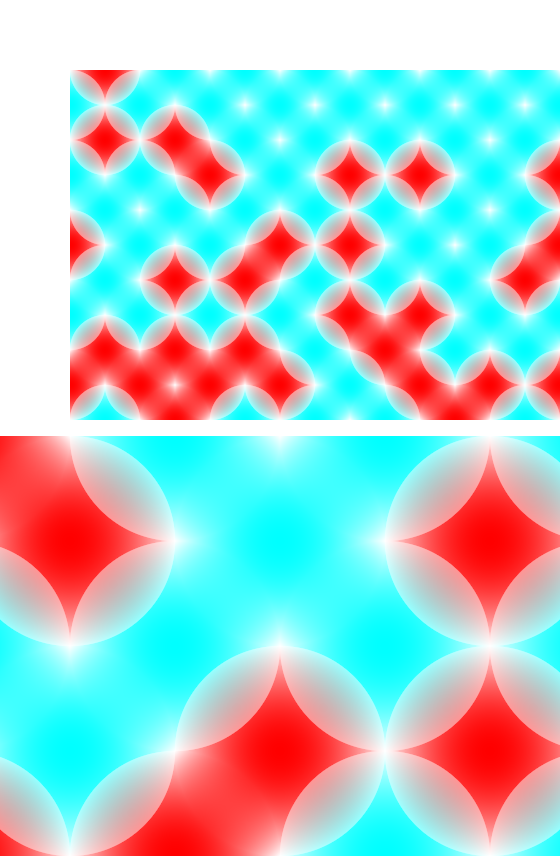
Top, the full canvas; bottom, a detail of the centre.
Write a WebGL 1 fragment shader that draws this pattern.

```glsl
precision highp float;
// Two-colour Truchet field: every second lattice point is a red or cyan disc
// that fades to white at its rim. Discs of one colour merge into blobs, while
// discs of different colours cross in pale lenses. A white margin is left over.

uniform vec2 u_resolution;

const float ROWS = 12.0;              // lattice cells over the canvas height
const vec2 MARGIN = vec2(2.0, 2.0);   // blank cells at the left and the top
const float RED_SHARE = 0.36;
const vec3 RED = vec3(1.0, 0.0, 0.0);
const vec3 CYAN = vec3(0.0, 1.0, 1.0);
const vec3 WHITE = vec3(1.0);

float hash(vec2 p) {
  vec3 q = fract(p.xyx * vec3(0.1031, 0.1030, 0.0973));
  q += dot(q, q.yzx + 33.33);
  return fract((q.x + q.y) * q.z);
}

// 1 for a red disc, 0 for a cyan one
float isRed(vec2 centre) {
  return step(hash(centre + 7.0), RED_SHARE);
}

// Coverage of a unit disc, smoothed over one pixel
float discCoverage(float dist, float pixel) {
  return clamp((1.0 - dist) / pixel + 0.5, 0.0, 1.0);
}

// Pure colour at fade 0, white at fade 1
vec3 tone(float red, float fade) {
  return mix(mix(CYAN, RED, red), WHITE, clamp(fade, 0.0, 1.0));
}

vec3 discField(vec2 p, float pixel) {
  // The two disc centres lie on the odd diagonal of the cell
  vec2 cell = floor(p);
  float odd = mod(cell.x + cell.y, 2.0);
  vec2 centreA = cell + vec2(1.0 - odd, 0.0);
  vec2 centreB = cell + vec2(odd, 1.0);
  float redA = isRed(centreA);
  float redB = isRed(centreB);
  float distA = distance(p, centreA);
  float distB = distance(p, centreB);
  float fadeA = min(distA * distA, 1.0);
  float fadeB = min(distB * distB, 1.0);

  // Equal colours multiply their fades into one smooth blob
  vec3 merged = tone(redA, fadeA * fadeB);

  // Different colours average where the discs overlap
  float coverA = discCoverage(distA, pixel);
  float coverB = discCoverage(distB, pixel);
  vec3 crossed = (coverA * tone(redA, fadeA) + coverB * tone(redB, fadeB))
               / max(coverA + coverB, 0.001);

  return mix(merged, crossed, abs(redA - redB));
}

// 1 inside the painted area, 0 in the margin
float frameMask(vec2 p, float pixel) {
  vec2 inset = vec2(p.x - MARGIN.x, ROWS - MARGIN.y - p.y);
  vec2 inside = clamp(inset / pixel + 0.5, 0.0, 1.0);
  return inside.x * inside.y;
}

void main() {
  float pixel = ROWS / u_resolution.y;
  vec2 p = gl_FragCoord.xy * pixel;
  vec3 colour = mix(WHITE, discField(p, pixel), frameMask(p, pixel));
  gl_FragColor = vec4(colour, 1.0);
}
```
